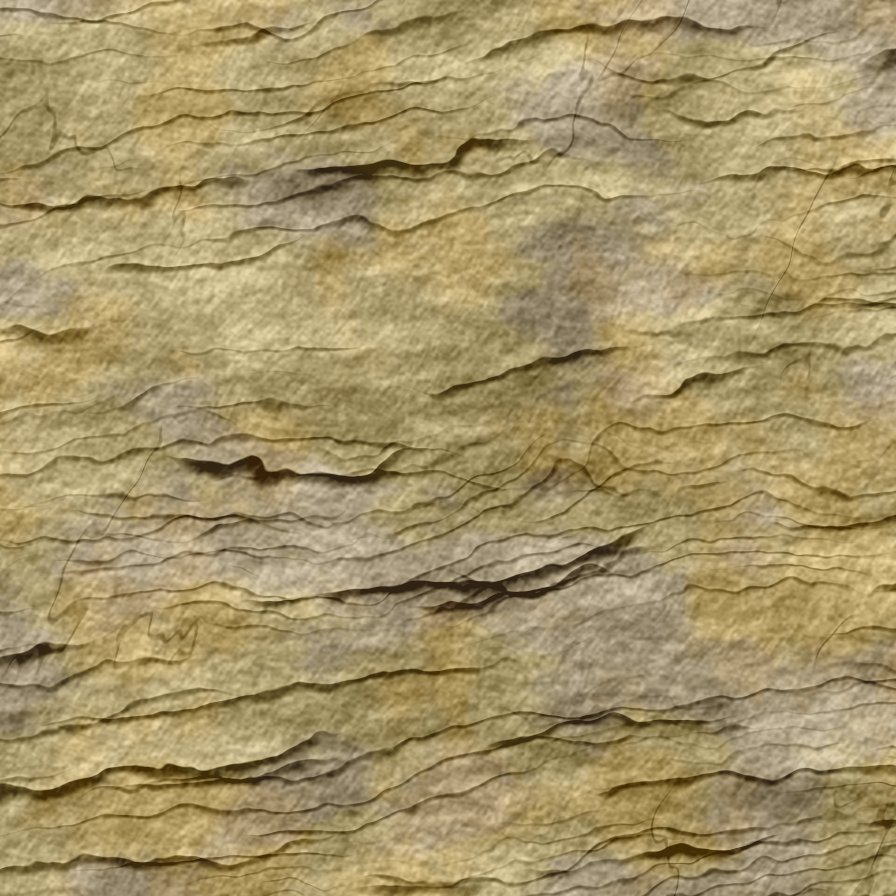
This texture is drawn by a Shadertoy shader. Its source:

```glsl
// Weathered, layered sandstone: warped strata break into overhanging ledges
// with lit lips and soft shadows, over a rough relief with fibrous grain,
// thin cracks and patches of ochre and grey mineral stain.

float hash(vec2 cell) {
    vec3 q = fract(vec3(cell.xyx) * vec3(0.1031, 0.1030, 0.0973));
    q += dot(q, q.yzx + 33.33);
    return fract((q.x + q.y) * q.z);
}

float noise(vec2 p) {
    vec2 cell = floor(p);
    vec2 f = fract(p);
    f = f * f * (3.0 - 2.0 * f);
    float low = mix(hash(cell), hash(cell + vec2(1, 0)), f.x);
    float high = mix(hash(cell + vec2(0, 1)), hash(cell + vec2(1, 1)), f.x);
    return mix(low, high, f.y);
}

float fbm(vec2 p, int octaves) {
    float sum = 0.0, total = 0.0, amplitude = 0.5;
    for (int i = 0; i < octaves; i++) {
        sum += amplitude * noise(p);
        total += amplitude;
        amplitude *= 0.5;
        p = mat2(1.6, 1.2, -1.2, 1.6) * p + 7.3;
    }
    return sum / total;
}

// Broken overhangs: positive on the lit lip, negative in the shadow below.
float ledges(vec2 p, float count, float reach, float coverage, float seed) {
    float warp = (fbm(p * vec2(5.0, 6.0) + seed, 5) - 0.5) * 0.12;
    warp += (noise(p * vec2(34.0, 26.0) + seed) - 0.5) * 0.010;
    float level = (p.y - 0.13 * p.x + warp) * count + seed;
    float id = floor(level + 0.5);
    float height = (level - id) / count;

    float presence = noise(vec2(p.x * 4.5 + id * 17.3, id * 5.1 + seed));
    presence += 0.25 * (noise(p * 22.0 + seed) - 0.5);
    float strength = smoothstep(1.0 - coverage, 1.25 - coverage, presence);
    float depth = reach * strength * (0.6 + 0.8 * noise(p * 30.0 + id)) + 0.0015;

    float shadow = smoothstep(0.0012, -0.0012, height)
                 * smoothstep(-depth, -depth * 0.25, height);
    float lip = smoothstep(0.0, 0.002, height) * exp(-max(height, 0.0) / (0.5 * reach));
    return strength * (0.22 * lip - shadow);
}

// Slope of the rough surface towards the light.
float relief(vec2 p, vec2 scale, vec2 lightStep) {
    return fbm(p * scale, 5) - fbm((p + lightStep) * scale, 5);
}

// Thin, sparse, mostly steep fracture lines.
float cracks(vec2 p, float seed) {
    vec2 q = mat2(0.88, 0.47, -0.47, 0.88) * p;
    float line = abs(fbm(q * vec2(13.0, 5.0) + seed, 4) - 0.5);
    float sparse = smoothstep(0.52, 0.75, noise(p * 7.0 + seed));
    return sparse * smoothstep(0.016, 0.003, line);
}

// Directional mineral fibres plus fine speckle, centred on zero.
float grain(vec2 p) {
    float bend = 0.012 * noise(p * 18.0);
    vec2 q = mat2(0.8, 0.6, -0.6, 0.8) * p + bend;
    float fibres = noise(q * vec2(260.0, 85.0)) - 0.5;
    float speckle = noise(p * 240.0 + 31.0) - 0.5;
    return 0.12 * fibres + 0.11 * speckle;
}

void mainImage(out vec4 fragColor, in vec2 fragCoord) {
    vec2 p = fragCoord / iResolution.y;
    vec2 lightStep = vec2(-0.0016, 0.0040);

    // Bare stone brightness
    float tone = 0.69;
    tone += 0.32 * (fbm(p * vec2(8.0, 11.0) + 3.0, 5) - 0.5);
    tone += 1.25 * relief(p + 5.0, vec2(14.0, 22.0), lightStep);
    tone += grain(p);

    // Strata from large shelves down to thin sheets
    float sheetZone = smoothstep(0.35, 0.65, fbm(p * vec2(2.5, 5.0) + 19.0, 3));
    tone += 0.42 * ledges(p, 6.0, 0.019, 0.56, 2.3);
    tone += 0.32 * ledges(p, 12.0, 0.011, 0.54, 11.7);
    tone += 0.25 * ledges(p, 26.0, 0.006, 0.58, 23.1);
    tone += 0.24 * sheetZone * ledges(p, 48.0, 0.004, 0.66, 37.9);
    tone -= 0.15 * cracks(p, 4.7);
    tone = clamp(tone, 0.24, 0.90);

    // Straw-coloured stone with ochre and grey stains
    vec3 straw = vec3(0.0, -0.06, -0.24);
    vec3 ochre = vec3(0.025, -0.005, -0.045);
    vec3 grey = vec3(-0.055, -0.045, 0.025);
    float ochreStain = smoothstep(0.48, 0.68, fbm(p * 10.0 + 41.0, 5));
    float greyStain = smoothstep(0.52, 0.66, fbm(p * vec2(6.0, 9.0) + 67.0, 5));
    vec3 colour = tone + straw + ochre * ochreStain + grey * greyStain;
    colour.b += 0.05 * smoothstep(0.45, 0.25, tone);

    fragColor = vec4(clamp(colour, 0.0, 1.0), 1.0);
}
```
